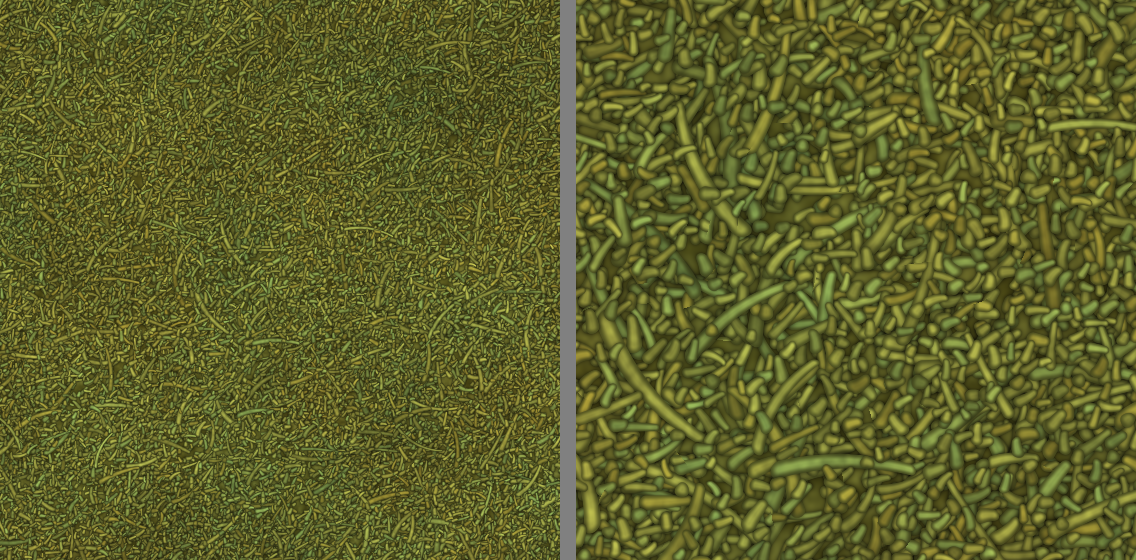
Left, the full canvas; right, a detail of the centre.
A Shadertoy shader for this texture:

```glsl
// Matted olive grass clippings: long curved blades tangled with short chopped grains.

vec4 hash4(vec2 p) {
    return fract(sin(dot(p, vec2(127.1, 311.7)) + vec4(0.0, 1.7, 3.1, 4.9)) * 43758.5);
}

float valueNoise(vec2 p) {
    vec2 cell = floor(p), f = fract(p);
    f = f * f * (3.0 - 2.0 * f);
    float low = mix(hash4(cell).x, hash4(cell + vec2(1, 0)).x, f.x);
    float high = mix(hash4(cell + vec2(0, 1)).x, hash4(cell + vec2(1, 1)).x, f.x);
    return mix(low, high, f.y);
}

// Maps the direction "angle" onto the x axis.
mat2 turn(float angle) {
    float c = cos(angle), s = sin(angle);
    return mat2(c, -s, s, c);
}

// Scatters one blade per grid cell over what lies below; sizes are in cells.
void addBlades(inout vec3 color, vec2 uv, float cells, float halfLength,
               float halfWidth, float density, float seed) {
    float gridAngle = seed * 1.3;
    vec2 p = turn(gridAngle) * uv * cells + seed * 17.3;
    float pixel = cells / iResolution.y;

    for (int y = -1; y <= 1; y++)
    for (int x = -1; x <= 1; x++) {
        vec2 cell = floor(p) + vec2(x, y);
        vec4 place = hash4(cell + seed * 7.1);
        vec4 look = hash4(cell + seed * 3.7 + 91.0);
        if (look.x > density) continue;

        // Bent, tapered capsule, leaning mostly up to the right
        float angle = 0.9 + 2.0 * (place.z + place.w - 1.0);
        vec2 q = turn(angle - gridAngle) * (p - cell - place.xy);
        float reach = halfLength * mix(0.5, 1.0, look.y);
        q.y += (look.z - 0.5) * 0.5 * (q.x * q.x / reach - reach * 0.4);
        float width = halfWidth * mix(0.65, 1.2, look.w);
        width *= 1.0 - 0.25 * clamp(q.x / reach, -1.0, 1.0);
        float dist = length(vec2(max(abs(q.x) - reach + width, 0.0), q.y)) - width;

        // Thin contact shadow
        color *= 1.0 - 0.3 * exp(-max(dist, 0.0) / (0.3 * halfWidth));

        // Straw, fresh green or brown, with a rounded lit body and a dark rim
        float hue = fract(look.x * 57.0 + place.x);
        vec3 tint = mix(vec3(0.50, 0.50, 0.21), vec3(0.43, 0.51, 0.25), smoothstep(0.55, 1.0, hue));
        tint = mix(tint, vec3(0.49, 0.45, 0.16), smoothstep(0.3, 0.0, hue));
        tint *= mix(0.82, 1.17, fract(look.y * 31.0 + place.y));
        float body = smoothstep(0.0, 0.85, -dist / width);
        float sheen = 0.08 * q.y / width;
        vec3 blade = mix(vec3(0.24, 0.25, 0.10), tint * (1.14 + sheen), 0.15 + 0.85 * body);
        blade *= 0.9 + 0.2 * valueNoise(q * vec2(3.0, 9.0) / halfWidth * 0.12 + cell);
        color = mix(color, blade, 0.93 * smoothstep(0.6, -0.6, dist / pixel));
    }
}

void mainImage(out vec4 fragColor, in vec2 fragCoord) {
    vec2 uv = fragCoord / iResolution.y;

    // Dark thatch underneath
    vec3 color = mix(vec3(0.26, 0.25, 0.07), vec3(0.42, 0.42, 0.17), valueNoise(uv * 110.0));

    // Interleave medium cuttings, long blades and small grains
    float clump = valueNoise(uv * 11.0 + 40.0);
    for (int i = 0; i < 4; i++) {
        float seed = float(i) * 3.0;
        addBlades(color, uv, 42.0, 0.72, 0.15, 0.75, seed + 1.0);
        addBlades(color, uv, 17.0, 0.88, 0.070, 0.65, seed + 2.0);
        addBlades(color, uv, 78.0, 0.62, 0.27, 0.35 + 0.45 * clump, seed + 3.0);
    }

    // Broad light and green patches, then fine fibre grit
    float patches = 0.6 * valueNoise(uv * 4.0 + 5.0) + 0.4 * valueNoise(uv * 10.0);
    color *= 0.90 + 0.24 * patches;
    color *= mix(vec3(1.03, 0.99, 0.94), vec3(0.96, 1.02, 1.06), valueNoise(uv * 7.0 + 23.0));
    color *= 0.92 + 0.16 * valueNoise(uv * 260.0);

    fragColor = vec4(color, 1.0);
}
```
